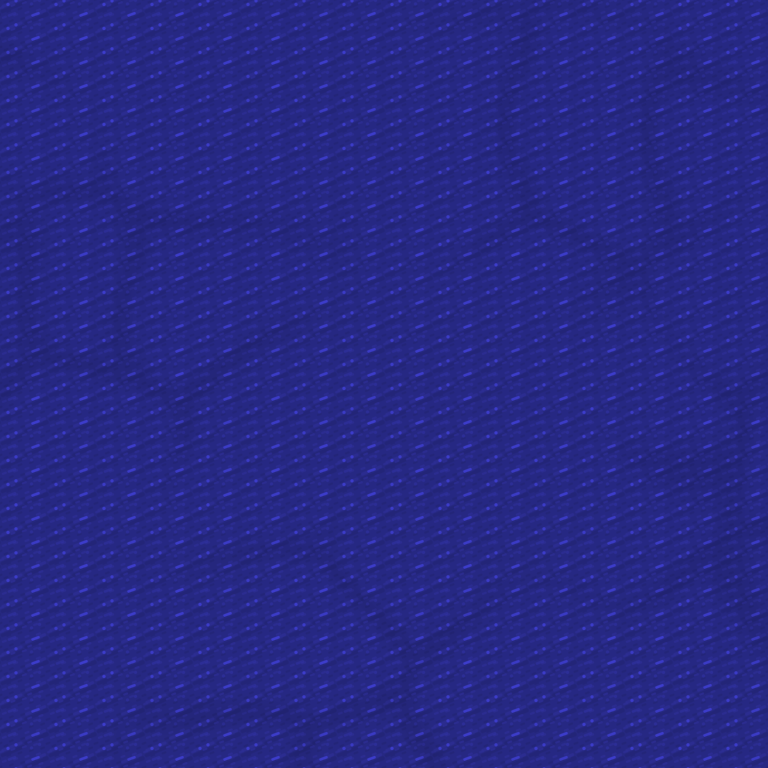
This texture is drawn by a three.js fragment shader. Its source:

```glsl
varying vec2 vUv;

const vec2 REPEATS = vec2(16.0, 32.0);   // weave cells across and up
const vec2 CELL = vec2(48.0, 24.0);      // cell size in thread units

const vec3 GROUND = vec3(0.150, 0.158, 0.512);
const vec3 FURROW = vec3(0.136, 0.145, 0.470);
const vec3 THREAD = vec3(0.173, 0.177, 0.575);
const vec3 GLINT = vec3(0.238, 0.238, 0.800);

vec2 hash2(vec2 p) {
  vec2 q = vec2(dot(p, vec2(127.1, 311.7)), dot(p, vec2(269.5, 183.3)));
  return fract(sin(q) * 4375.85);
}

// Distance to a rounded stroke centred on the origin
float stroke(vec2 p, vec2 halfSpan) {
  float t = clamp(dot(p, halfSpan) / dot(halfSpan, halfSpan), -1.0, 1.0);
  return length(p - halfSpan * t);
}

float cover(float dist, float radius, float softness) {
  return 1.0 - smoothstep(radius - softness, radius + softness, dist);
}

// Position relative to the nearest repeat of an anchor, in thread units
vec2 nearest(vec2 uv, vec2 anchor) {
  return (fract(uv * REPEATS - anchor + 0.5) - 0.5) * CELL;
}

// Gap between the two nearest cellular points, zero on their border
float cellBorder(vec2 p) {
  vec2 base = floor(p);
  float first = 9.0;
  float second = 9.0;
  for (int y = -1; y <= 1; y++) {
    for (int x = -1; x <= 1; x++) {
      vec2 site = base + vec2(float(x), float(y));
      float d = length(site + hash2(site) - p);
      second = min(second, max(first, d));
      first = min(first, d);
    }
  }
  return second - first;
}

// Broken soft folds in the cloth
float creases(vec2 uv, float scale, float width) {
  vec2 bend = 0.015 * sin(uv.yx * vec2(23.0, 19.0) + vec2(1.2, 4.1));
  float fold = 1.0 - smoothstep(0.0, width, cellBorder((uv + bend) * scale));
  float patches = sin(uv.x * 9.0 + uv.y * 5.0 + 3.4) + sin(uv.y * 11.0 - uv.x * 4.0 + 2.0);
  return fold * smoothstep(-0.6, 0.9, patches);
}

// Slanted yarn with a furrow below it
vec3 weaveYarn(vec3 color, vec2 p) {
  float furrow = cover(stroke(p + vec2(-1.0, 4.4), vec2(10.5, 4.3)), 1.8, 1.0);
  float thread = cover(stroke(p, vec2(9.0, 3.7)), 1.5, 0.9);
  color = mix(color, FURROW, furrow);
  return mix(color, THREAD, thread * 0.85);
}

// Bright tip: a dash, or two separate dots when split is 1
float glint(vec2 p, float split) {
  float dash = cover(stroke(p, vec2(2.9, 1.1)), 1.3, 0.8);
  vec2 dotPos = vec2(abs(p.x) - 4.0, p.y - 1.8 * sign(p.x));
  float dots = cover(length(dotPos), 1.6, 0.8);
  return mix(dash, dots, split);
}

// Small specks scattered alike in every weave cell
vec3 addSpecks(vec3 color, vec2 uv) {
  for (int i = 0; i < 20; i++) {
    float n = float(i);
    vec2 spot = fract(vec2(n * 0.6180, n * 0.05 + 0.03));
    vec2 p = nearest(uv, spot);
    float speck = cover(stroke(p, vec2(1.3, 0.5)), 1.1, 0.8);
    vec3 tint = mix(FURROW, THREAD, mod(n, 2.0));
    color = mix(color, tint, speck * 0.85);
  }
  return color;
}

void main() {
  vec3 color = GROUND;

  // Yarns in a half drop
  for (int i = 0; i < 2; i++) {
    float n = float(i);
    color = weaveYarn(color, nearest(vUv, vec2(0.25 + 0.49 * n, 0.89 - 0.49 * n)));
  }
  color = addSpecks(color, vUv);

  // Strong tips on the yarns, faint ones in the gaps
  for (int i = 0; i < 4; i++) {
    float column = mod(float(i), 2.0);
    float faint = step(1.5, float(i));
    vec2 anchor = vec2(0.25 + 0.49 * column, 0.89 - 0.49 * (column + faint));
    vec2 id = floor(vUv * REPEATS - anchor + 0.5);
    float shine = mix(0.85, 1.0, hash2(id + anchor).x) * mix(1.0, 0.28, faint);
    float split = abs(1.0 - column - faint);
    color = mix(color, GLINT, glint(nearest(vUv, anchor), split) * shine);
  }

  // Folds in the cloth
  color *= 1.0 - 0.065 * creases(vUv, 4.3, 0.2);

  gl_FragColor = vec4(color, 1.0);
}
```
